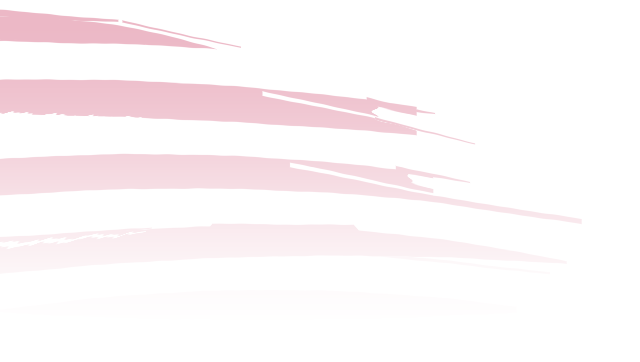
This background is drawn by a WebGL 1 fragment shader. Its source:

```glsl
precision highp float;
// Dry-brush strokes in rose, fading to white down the canvas.
// Each stroke is a curved band, cut by tapered white slivers and extended
// by tapered bristle tips; layered sines roughen the torn edges.
uniform vec2 u_resolution;

#define CANVAS_WIDTH 7.68
#define ROSE vec3(0.925, 0.72, 0.775)
#define PAPER vec3(1.0)
#define FADE_START 0.1
#define FADE_END 4.2
#define WOBBLE 0.006
#define FRAY 0.028

float pixel; // size of one pixel in canvas units

float cover(float d) {
  return smoothstep(-0.7 * pixel, 0.7 * pixel, d);
}

// Layered sines, about -1 to 1
float bristle(float x) {
  return 0.45 * sin(x * 13.0 + 1.0) + 0.33 * sin(x * 31.0 + 2.0 * sin(x * 7.0))
       + 0.22 * sin(x * 67.0 + 0.5);
}

// Parabola through heights h at t = 0, 0.5 and 1
float arc(float t, vec3 h) {
  return dot(h, vec3((1.0 - t) * (1.0 - 2.0 * t), 4.0 * t * (1.0 - t), t * (2.0 * t - 1.0)));
}

// Area between two arcs, from the left border to x = len
float band(vec2 p, float len, vec3 top, vec3 bottom) {
  float t = p.x / len;
  float d = min(p.y - arc(t, top), arc(t, bottom) - p.y);
  return cover(min(d, len - p.x));
}

// Straight tapered strip from a to b, with vertical width w.x to w.y
float sliver(vec2 p, vec2 a, vec2 b, vec2 w) {
  float t = (p.x - a.x) / (b.x - a.x);
  float d = 0.5 * mix(w.x, w.y, t) - abs(p.y - mix(a.y, b.y, t));
  return cover(min(d, min(p.x - a.x, b.x - p.x)));
}

float topStroke(vec2 p) {
  float m = band(p, 2.6, vec3(0.20, 0.29, 0.59), vec3(0.48, 0.515, 0.59));
  m = max(m, sliver(p, vec2(-0.1, 0.155), vec2(1.42, 0.255), vec2(0.09, 0.025)));
  m = max(m, sliver(p, vec2(0.0, 0.48), vec2(1.74, 0.52), vec2(0.03, 0.035)));
  return max(m, sliver(p, vec2(1.47, 0.26), vec2(2.89, 0.57), vec2(0.025, 0.014)));
}

float secondStroke(vec2 p, vec2 torn) {
  float m = band(p, 5.0, vec3(0.96, 1.015, 1.28), vec3(1.37, 1.45, 1.62));
  // Torn lower edge, long gap and bitten end
  m *= 1.0 - sliver(torn, vec2(-0.1, 1.37), vec2(1.75, 1.43), vec2(0.05, 0.01));
  m *= 1.0 - sliver(p, vec2(3.15, 1.12), vec2(4.9, 1.49), vec2(0.055, 0.02));
  m *= 1.0 - sliver(p, vec2(4.5 + 0.04 * sin(p.y * 55.0), 1.35), vec2(5.1, 1.50), vec2(0.15, 0.18));
  // Tips
  m = max(m, sliver(p, vec2(4.4, 1.215), vec2(5.22, 1.365), vec2(0.09, 0.012)));
  return max(m, sliver(p, vec2(4.5, 1.42), vec2(5.7, 1.73), vec2(0.03, 0.012)));
}

float thirdStroke(vec2 p) {
  float m = band(p, 5.2, vec3(1.91, 1.865, 2.09), vec3(2.35, 2.265, 2.42));
  m *= 1.0 - sliver(p, vec2(3.48, 1.975), vec2(5.4, 2.375), vec2(0.055, 0.025));
  m *= 1.0 - sliver(p, vec2(4.92 + 0.03 * sin(p.y * 50.0), 2.13), vec2(5.5, 2.29), vec2(0.11, 0.15));
  m = max(m, sliver(p, vec2(4.75, 2.025), vec2(5.64, 2.19), vec2(0.07, 0.012)));
  return max(m, sliver(p, vec2(4.95, 2.35), vec2(6.98, 2.66), vec2(0.08, 0.06)));
}

float fourthStroke(vec2 p, vec2 torn) {
  float m = band(p, 6.8, vec3(2.95, 2.72, 3.14), vec3(3.29, 3.075, 3.17));
  // Raised middle, with slanted ends
  float slant = 0.9 * (p.y - 2.74);
  m = max(m, sliver(p, vec2(2.5 - slant, 2.735), vec2(4.28 + slant, 2.755), vec2(0.10, 0.11)));
  // Torn gap below the upper strip
  m = max(m, sliver(p, vec2(-0.1, 2.91), vec2(1.82, 2.735), vec2(0.11, 0.01)));
  m *= 1.0 - sliver(torn, vec2(-0.1, 2.955), vec2(1.75, 2.79), vec2(0.06, 0.015));
  return max(m, 0.6 * sliver(p, vec2(4.4, 3.04), vec2(6.6, 3.28), vec2(0.04, 0.025)));
}

float faintStroke(vec2 p) {
  return 0.7 * band(p, 6.2, vec3(3.72, 3.48, 3.68), vec3(3.75, 3.84, 3.75));
}

void main() {
  // Canvas units, y measured downward from the top edge
  pixel = CANVAS_WIDTH / u_resolution.x;
  vec2 p = vec2(gl_FragCoord.x, u_resolution.y - gl_FragCoord.y) * pixel;
  float shade = 1.0 - smoothstep(FADE_START, FADE_END, p.y);

  p.y += WOBBLE * bristle(0.35 * p.x + floor(p.y));
  vec2 torn = p + vec2(0.0, FRAY * bristle(p.x + 2.0 * p.y));

  float paint = max(topStroke(p), secondStroke(p, torn));
  paint = max(paint, max(thirdStroke(p), fourthStroke(p, torn)));
  paint = max(paint, faintStroke(p));

  gl_FragColor = vec4(mix(PAPER, ROSE, paint * shade), 1.0);
}
```
